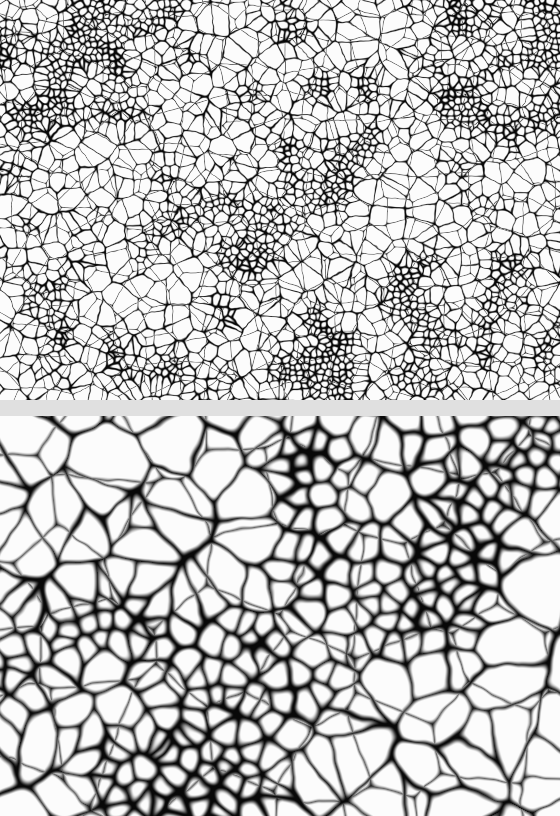
Top: the whole. Bottom: its middle third, enlarged.
This pattern is drawn by a WebGL 2 fragment shader. Its source:

```glsl
#version 300 es
precision highp float;

uniform vec2 u_resolution;
out vec4 fragColor;

float hash(vec2 p) {
    return fract(sin(dot(p, vec2(127.1, 311.7))) * 43758.5453);
}

vec2 hash2(vec2 p) {
    return vec2(hash(p + 17.3), hash(p + 61.9));
}

float noise(vec2 p) {
    vec2 i = floor(p), f = fract(p);
    f = f * f * (3.0 - 2.0 * f);
    return mix(mix(hash(i), hash(i + vec2(1, 0)), f.x),
               mix(hash(i + vec2(0, 1)), hash(i + vec2(1, 1)), f.x), f.y);
}

// High in the knots of small cells, low in the open gaps
float crowding(vec2 p) {
    float n = 0.65 * noise(p * 14.0) + 0.35 * noise(p * 5.0 + 40.0);
    return smoothstep(0.42, 0.8, n);
}

// Rounded distance to the borders between unevenly scattered sites
float webDistance(vec2 p, float rows, int reach, float minKeep) {
    vec2 q = p * rows, home = floor(q);
    vec2 sites[121];
    vec2 nearest = vec2(99.0);
    int count = 0;

    // Gather the sites that survive thinning
    for (int y = -reach; y <= reach; y++) {
        for (int x = -reach; x <= reach; x++) {
            vec2 cell = home + vec2(x, y);
            float keep = mix(minKeep, 0.95, crowding((cell + 0.5) / rows));
            if (hash(cell) > keep) continue;
            vec2 site = cell + 0.08 + 0.84 * hash2(cell) - q;
            sites[count++] = site;
            if (dot(site, site) < dot(nearest, nearest)) nearest = site;
        }
    }

    // Blend the border distances so that corners fill in
    float sum = 0.0;
    for (int i = 0; i < count; i++) {
        vec2 across = sites[i] - nearest;
        float gap = length(across);
        if (gap < 0.001) continue;
        float border = dot(0.5 * (sites[i] + nearest), across / gap) / rows;
        sum += exp(-600.0 * border);
    }
    return -log(max(sum, 1e-20)) / 600.0;
}

float stroke(float dist, float halfWidth) {
    float blur = max(0.0022, 0.8 / u_resolution.y);
    return 1.0 - smoothstep(halfWidth - blur, halfWidth + blur, dist);
}

void main() {
    vec2 p = gl_FragCoord.xy / u_resolution.y;

    // Slight wobble of the pen
    vec2 wobble = vec2(noise(p * 90.0), noise(p * 90.0 + 31.0)) - 0.5;
    vec2 drawn = p + 0.003 * wobble;

    // Dense net, with a pen that presses unevenly
    float pressure = noise(p * 38.0 + 9.0);
    float halfWidth = mix(0.0006, 0.0023, pressure * pressure)
                    + 0.0004 * crowding(p);
    float net = stroke(webDistance(drawn, 66.0, 5, 0.09), halfWidth);

    // Fine threads spanning the gaps
    float threads = stroke(webDistance(drawn + 7.3, 15.0, 2, 0.9), 0.0003);

    float ink = max(net, threads);
    vec3 paper = vec3(0.99), black = vec3(0.03);
    fragColor = vec4(mix(paper, black, ink), 1.0);
}
```
